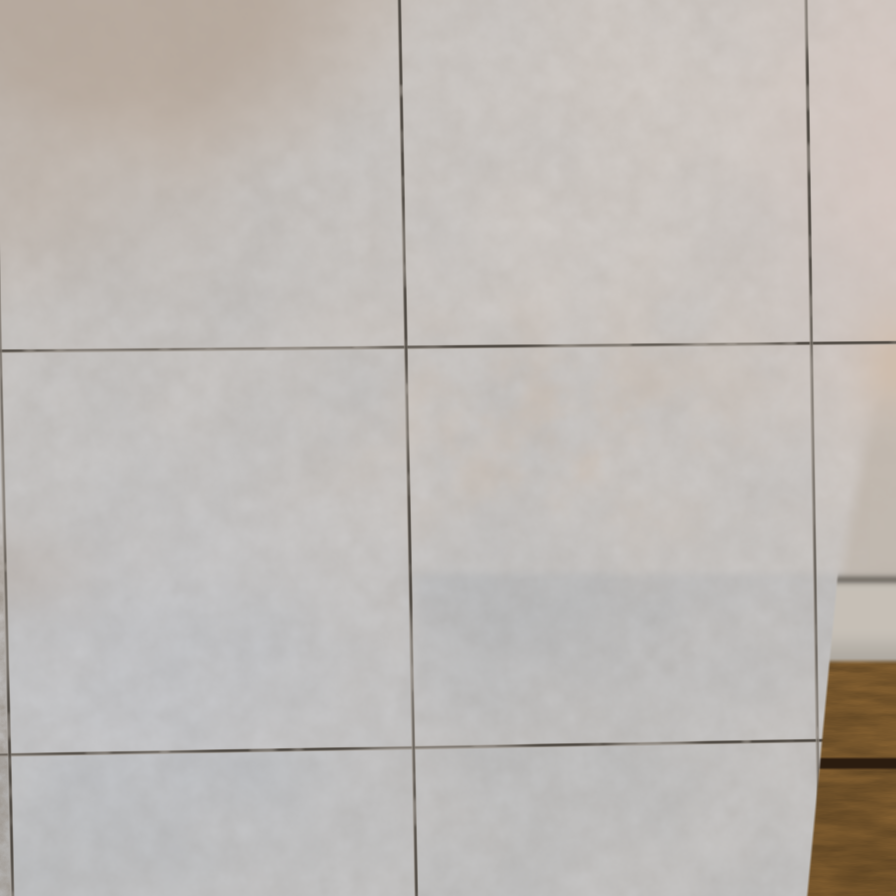
This texture is drawn by a three.js fragment shader. Its source:

```glsl
// Pale stone floor tiles in a slightly skewed grid with thin, unevenly dirty grout.
// Layered noise mottles the glaze, broad soft masks tint the light, and a
// wooden drawer unit with a pale top covers the lower right corner.
varying vec2 vUv;

const vec3 COOL_TILE = vec3(0.728, 0.730, 0.732);
const vec3 WARM_TILE = vec3(0.808, 0.780, 0.757);
const vec3 BEIGE_SHADE = vec3(0.690, 0.627, 0.570);
const vec3 PINK_LIGHT = vec3(0.840, 0.775, 0.750);
const vec3 PEACH_STAIN = vec3(0.810, 0.725, 0.645);
const vec3 GROUT_PALE = vec3(0.600, 0.570, 0.535);
const vec3 GROUT_DARK = vec3(0.270, 0.250, 0.225);
const vec3 WOOD = vec3(0.435, 0.315, 0.160);
const vec3 SLAB = vec3(0.775, 0.750, 0.715);
const float EDGE = 0.0013;

float hash(vec2 p) {
  p = fract(p * vec2(0.1031, 0.1137));
  p += dot(p, p.yx + 33.33);
  return fract((p.x + p.y) * p.x * 7.31 + p.y * 13.7);
}

float noise(vec2 p) {
  vec2 i = floor(p);
  vec2 f = fract(p);
  f = f * f * (3.0 - 2.0 * f);
  return mix(mix(hash(i), hash(i + vec2(1.0, 0.0)), f.x),
             mix(hash(i + vec2(0.0, 1.0)), hash(i + vec2(1.0)), f.x), f.y);
}

float fbm(vec2 p) {
  float sum = 0.0;
  float gain = 0.5;
  for (int i = 0; i < 5; i++) {
    sum += gain * noise(p);
    p = mat2(1.6, 1.2, -1.2, 1.6) * p + 7.3;
    gain *= 0.5;
  }
  return sum;
}

// Soft elliptical mask: 1 at the centre, fading to 0 outside.
float glow(vec2 p, vec2 centre, vec2 radius) {
  vec2 d = (p - centre) / radius;
  return exp(-dot(d, d));
}

float above(float value, float limit, float softness) {
  return smoothstep(limit - softness, limit + softness, value);
}

// Tile coordinates: whole numbers fall on the grout lines.
vec2 tileGrid(vec2 p) {
  float lower = 0.1573 + 0.0175 * p.x;
  float upper = 0.6080 + 0.0095 * p.x;
  float column = (p.x - 0.0140 + 0.0225 * p.y) / (0.4505 + 0.0035 * p.y);
  return vec2(column, (p.y - lower) / (upper - lower));
}

// Signed distance from the nearest joint.
float jointOffset(float coordinate) {
  return (fract(coordinate + 0.5) - 0.5) * 0.45;
}

vec3 glaze(vec2 p, vec2 tile) {
  float cloud = fbm(p * 7.0 + tile * 19.0) - 0.48;
  float speckle = fbm(p * 55.0 + tile * 11.0) - 0.48;
  float warmth = 0.10 + 0.60 * p.y + 0.25 * p.x + 0.45 * cloud;
  vec3 color = mix(COOL_TILE, WARM_TILE, clamp(warmth, 0.0, 1.0));
  color += cloud * 0.022 + speckle * vec3(0.040, 0.045, 0.052);
  float stain = above(fbm(p * 17.0 + 4.0), 0.52, 0.2);
  return mix(color, PEACH_STAIN, 0.35 * stain * glow(p, vec2(0.64, 0.52), vec2(0.22, 0.12)));
}

vec3 lightFloor(vec3 color, vec2 p) {
  float wobble = 0.06 * (fbm(p * 9.0) - 0.5);
  float reach = length((p + wobble - vec2(0.15, 1.03)) / vec2(0.29, 0.23));
  color = mix(color, BEIGE_SHADE, 0.72 * (1.0 - smoothstep(0.45, 1.25, reach)));
  color = mix(color, BEIGE_SHADE, 0.35 * glow(p, vec2(0.0, 0.77), vec2(0.2, 0.09)));
  color = mix(color, BEIGE_SHADE, 0.3 * glow(p, vec2(0.0, 0.36), vec2(0.09, 0.05)));
  color = mix(color, PINK_LIGHT, 0.6 * glow(p, vec2(1.0, 0.82), vec2(0.13, 0.25)));
  color = mix(color, PEACH_STAIN, 0.7 * glow(p, vec2(1.0, 0.59), vec2(0.04, 0.06)));
  float band = above(p.x, 0.46, 0.02) * (1.0 - above(p.y, 0.36, 0.009));
  color -= vec3(0.034, 0.026, 0.018) * band * smoothstep(0.1, 0.34, p.y);
  return color + vec3(0.004, 0.012, 0.026) * glow(p, vec2(0.17, 0.23), vec2(0.25, 0.22));
}

// Pale joint with a thin dark core that is broken up along its length.
vec3 addGrout(vec3 color, float offset, float along, float seed) {
  float dirt = above(noise(vec2(along * 11.0, seed)), 0.50, 0.30);
  float grit = above(noise(vec2(along * 60.0, seed + 5.0)), 0.22, 0.2);
  float bed = 1.0 - above(abs(offset), 0.0019, EDGE);
  float core = 1.0 - above(abs(offset - 0.0004), 0.0009 + 0.0005 * dirt, EDGE);
  color = mix(color, GROUT_PALE, 0.75 * bed);
  return mix(color, GROUT_DARK, core * (0.35 + 0.55 * dirt) * (0.45 + 0.55 * grit));
}

vec3 drawerUnit(vec2 p) {
  float grain = fbm(vec2(p.x * 24.0, p.y * 130.0));
  vec3 color = WOOD * (0.80 + 0.40 * grain + 0.25 * p.y);
  color = mix(color, vec3(0.17, 0.11, 0.06), 1.0 - above(abs(p.y - 0.148), 0.006, 0.002));
  vec3 top = SLAB * (0.88 + 0.12 * smoothstep(0.26, 0.30, p.y));
  return mix(color, top, above(p.y, 0.262, 0.004));
}

void main() {
  vec2 p = vUv;
  vec2 grid = tileGrid(p);
  vec3 color = lightFloor(glaze(p, floor(grid)), p);
  float crumbs = (1.0 - above(grid.x, -0.004, 0.004)) * (1.0 - above(p.y, 0.4, 0.05));
  color = mix(color, GROUT_PALE, crumbs * fbm(p * 90.0));
  color = addGrout(color, jointOffset(grid.y), p.x, floor(grid.y + 0.5) + 3.0);
  color = addGrout(color, jointOffset(grid.x), p.y, floor(grid.x + 0.5) + 17.0);

  // Pale panel behind the unit, its contact shadow, then the unit itself.
  float panel = above(p.x, 0.938 + 0.20 * (p.y - 0.36), 0.012) * above(p.y, 0.35, 0.003);
  color = mix(color, vec3(0.735, 0.695, 0.650), 0.65 * panel * (1.0 - above(p.y, 0.54, 0.05)));
  float side = above(p.x, 0.901 + 0.095 * p.y, 0.002);
  color = mix(color, drawerUnit(p), side * (1.0 - above(p.y, 0.350, 0.002)));
  color = mix(color, vec3(0.40, 0.38, 0.35), 0.75 * side * glow(p, vec2(p.x, 0.353), vec2(1.0, 0.005)));
  gl_FragColor = vec4(color, 1.0);
}
```
